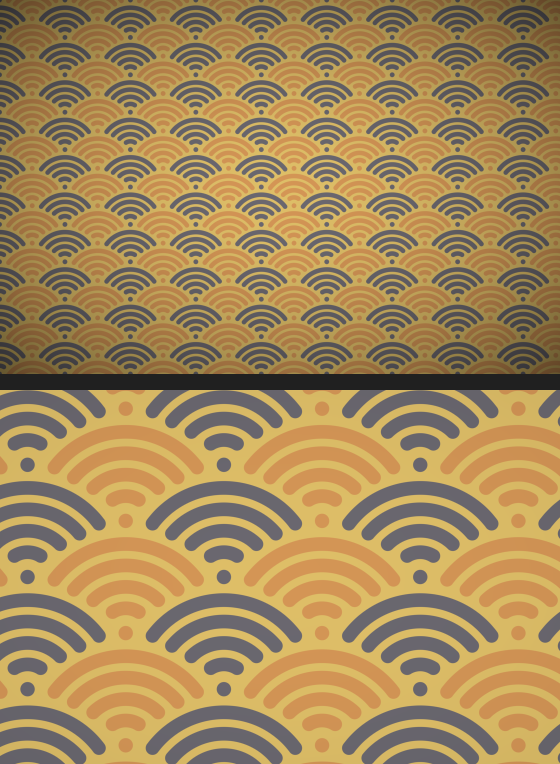
Top, the full canvas; bottom, a detail of the centre.
Reproduce this pattern procedurally as a WebGL 2 fragment shader.

```glsl
#version 300 es
precision highp float;
// Staggered lattice of slate and orange arc fans, each above a dot, on vignetted gold.

// Lengths are fractions of the canvas height.
#define CELL vec2(0.175, 0.1)
#define ARCS 4
#define FIRST_RADIUS 0.0221
#define RADIUS_STEP 0.0191
#define FIRST_REACH 0.0117
#define REACH_STEP 0.0173
#define HALF_STROKE 0.0061
#define DOT_RADIUS 0.0064
#define VIGNETTE 1.1

uniform vec2 u_resolution;
out vec4 fragColor;

const vec3 GOLD = vec3(0.87, 0.745, 0.405);
const vec3 ORANGE = vec3(0.83, 0.585, 0.335);
const vec3 SLATE = vec3(0.415, 0.405, 0.435);

// Round-capped arc centred on the origin; reach is its half width.
float arcDistance(vec2 q, float radius, float reach) {
    vec2 tip = vec2(reach, sqrt(radius * radius - reach * reach));
    bool inWedge = q.x * tip.y < q.y * tip.x;
    float d = inWedge ? abs(length(q) - radius) : length(q - tip);
    return d - HALF_STROKE;
}

// Nested arcs over a dot, with the dot at the origin.
float fanDistance(vec2 q) {
    q.x = abs(q.x);
    float d = length(q) - DOT_RADIUS;
    for (int i = 0; i < ARCS; i++) {
        float n = float(i);
        d = min(d, arcDistance(q, FIRST_RADIUS + n * RADIUS_STEP,
                                  FIRST_REACH + n * REACH_STEP));
    }
    return d;
}

// Coverage of a lattice of fans; the dot sits near the bottom of its cell.
float fanLattice(vec2 p, float pixel) {
    vec2 anchor = vec2(0.5, 0.1);
    vec2 q = (fract(p / CELL + anchor) - anchor) * CELL;
    return 1.0 - smoothstep(-0.7 * pixel, 0.7 * pixel, fanDistance(q));
}

void main() {
    float pixel = 1.0 / u_resolution.y;
    vec2 uv = gl_FragCoord.xy / u_resolution;

    // Centre the lattice on the canvas.
    vec2 p = (gl_FragCoord.xy - 0.5 * u_resolution) * pixel + vec2(0.75, 0.5);

    // Two lattices, offset by half a cell.
    vec3 color = mix(GOLD, ORANGE, fanLattice(p + 0.5 * CELL, pixel));
    color = mix(color, SLATE, fanLattice(p, pixel));

    // Elliptical darkening toward the corners.
    vec2 fromCentre = uv - 0.5;
    color *= 1.0 - VIGNETTE * dot(fromCentre, fromCentre);

    fragColor = vec4(color, 1.0);
}
```
